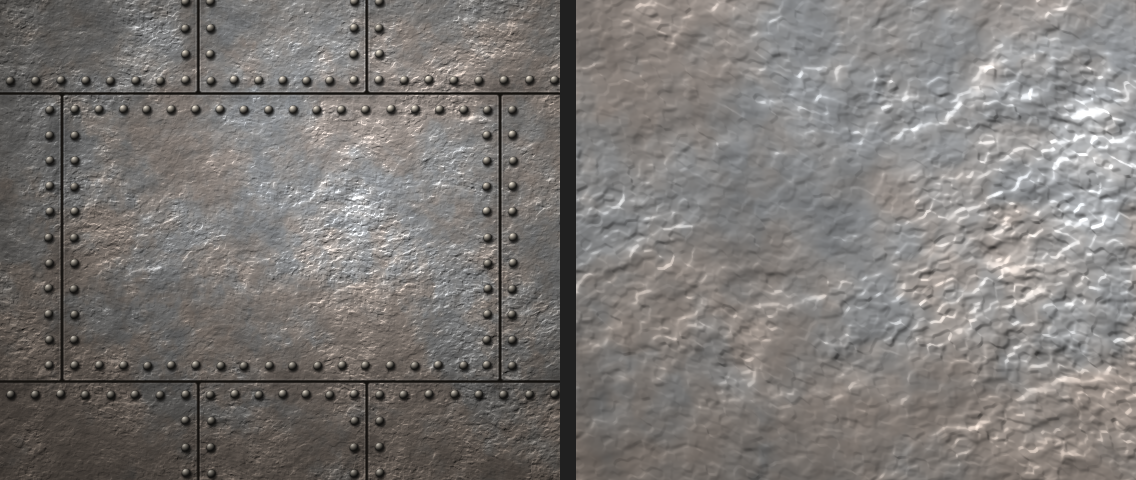
Left, the full canvas; right, a detail of the centre.
Give the GLSL for this texture, as a Shadertoy shader.

```glsl
// Riveted steel plates in staggered rows, with dented, rust-stained metal.

#define ROW_BASE 0.1758               // height of the lower seam
#define ROW_HEIGHT 0.5143
#define WIDE_SEAMS vec2(0.1107, 0.893)
#define NARROW_SEAMS vec2(0.354, 0.655)
#define SEAM_HALF 0.0021
#define RIVET_RADIUS 0.0076
#define RIVET_PITCH vec2(0.0438, 0.046)
#define DENT_DEPTH 2.5
#define STAIN 0.42
#define LIGHT_CENTER vec2(0.59, 0.59)
#define LIGHT_SPREAD vec2(0.56, 0.47)

const vec3 LIGHT_DIR = vec3(-0.40, 0.59, 0.70);
const vec3 SEAM_COLOR = vec3(0.080, 0.070, 0.060);
const vec3 RIVET_COLOR = vec3(0.70, 0.67, 0.62);
const vec3 RUST_TINT = vec3(1.10, 0.96, 0.87);
const vec3 STEEL_TINT = vec3(0.95, 1.00, 1.06);

vec2 hash2(vec2 p) {
    p = vec2(dot(p, vec2(127.1, 311.7)), dot(p, vec2(269.5, 183.3)));
    return fract(sin(p) * 43758.5);
}

// Smooth cellular noise: random cell heights blended by distance.
float cellNoise(vec2 p) {
    vec2 cell = floor(p), f = p - cell;
    float sum = 0.0, total = 0.0;
    for (int y = -1; y <= 1; y++)
    for (int x = -1; x <= 1; x++) {
        vec2 o = vec2(x, y);
        vec2 h = hash2(cell + o);
        vec2 d = o + h - f;
        float w = exp(-7.0 * dot(d, d));
        sum += w * fract(h.x * 7.3 + h.y * 13.7);
        total += w;
    }
    return sum / total;
}

float layered(vec2 p, int octaves, float gain) {
    float sum = 0.0, total = 0.0, amp = 1.0;
    for (int i = 0; i < octaves; i++) {
        sum += amp * cellNoise(p);
        total += amp;
        amp *= gain;
        p = mat2(1.6, 1.2, -1.2, 1.6) * p + 17.3;
    }
    return sum / total;
}

// Signed distance to a plate outline with rounded corners.
float plateDistance(vec2 q, vec2 halfSize) {
    float corner = 0.007;
    vec2 d = abs(q) - halfSize + corner;
    return length(max(d, 0.0)) + min(max(d.x, d.y), 0.0) - corner;
}

// Center of the closest rivet along the plate border.
vec2 nearestRivet(vec2 q, vec2 h, bool hasRows) {
    vec2 count = round(2.0 * h / RIVET_PITCH);
    vec2 gap = 2.0 * h / count;
    vec2 grid = clamp(round((q + h) / gap), vec2(0.0), count) * gap - h;
    vec2 side = vec2(q.x < 0.0 ? -h.x : h.x, q.y < 0.0 ? -h.y : h.y);
    vec2 column = vec2(side.x, grid.y), row = vec2(grid.x, side.y);
    bool useRow = hasRows && distance(q, row) < distance(q, column);
    return useRow ? row : column;
}

void mainImage(out vec4 fragColor, in vec2 fragCoord) {
    vec2 p = fragCoord / iResolution.x;
    float px = 1.0 / iResolution.x;

    // Plate layout: wide plates in even rows, narrow ones in odd rows.
    float row = floor((p.y - ROW_BASE) / ROW_HEIGHT);
    bool wide = mod(row, 2.0) < 0.5;
    vec2 seams = wide ? WIDE_SEAMS : NARROW_SEAMS;
    float column = step(seams.x, p.x) + step(seams.y, p.x);
    vec2 span = column < 0.5 ? vec2(seams.x - 0.58, seams.x)
              : column < 1.5 ? seams : vec2(seams.y, seams.y + 0.58);
    vec2 halfSize = 0.5 * vec2(span.y - span.x, ROW_HEIGHT);
    vec2 center = vec2(0.5 * (span.x + span.y), ROW_BASE + (row + 0.5) * ROW_HEIGHT);
    vec2 q = p - center;
    float edge = plateDistance(q, halfSize) + SEAM_HALF;

    // Broad light pool, cloudy wear and fine mottling.
    vec2 away = (p - LIGHT_CENTER) / LIGHT_SPREAD;
    float glow = exp(-dot(away, away));
    float cloud = layered(p * 8.0 + 3.1, 5, 0.75);
    float patches = layered(p * 5.5 + 41.7, 5, 0.75);
    float tone = mix(0.225, 0.605, glow) * (1.0 + 0.55 * (cloud - 0.5));
    tone *= 0.97 + 0.06 * hash2(vec2(row, column) + 5.0).x;

    // Shallow dents, lit from the upper left, deeper in some areas.
    vec2 warped = p + 0.004 * sin(p.yx * vec2(37.0, 29.0));
    vec2 dentPos = warped * vec2(26.0, 34.0);
    vec2 lightStep = 0.002 * normalize(LIGHT_DIR.xy) * vec2(26.0, 34.0);
    float slope = layered(dentPos, 4, 0.7) - layered(dentPos + lightStep, 4, 0.7);
    float rough = 0.6 + 0.8 * smoothstep(0.35, 0.65, cloud);
    tone *= 1.0 + DENT_DEPTH * rough * slope;
    tone += 0.10 * glow * smoothstep(0.06, 0.12, slope * rough);

    // Warm rust low and left, cool steel elsewhere.
    vec3 metal = tone * mix(vec3(1.04, 1.0, 0.95), vec3(1.0), glow);
    float rust = smoothstep(0.38, 0.68, patches + 0.22 * (0.45 - p.y) + 0.06 * (0.5 - p.x));
    float cool = smoothstep(0.48, 0.70, 1.0 - patches) * smoothstep(0.1, 0.5, glow);
    metal *= mix(vec3(1.0), RUST_TINT, STAIN * rust);
    metal *= mix(vec3(1.0), STEEL_TINT, STAIN * cool);

    // Grimy border, bright rim and dark seam.
    metal *= 1.0 - 0.18 * exp(edge / 0.012);
    metal += 0.10 * (0.3 + glow) * smoothstep(0.002, 0.0, abs(edge + 0.002));
    vec3 color = mix(metal, SEAM_COLOR, smoothstep(-px, px, edge));

    // Domed rivets with slight misplacement and a cast shadow.
    vec2 inset = vec2(0.0225, wide ? 0.0286 : 0.0234);
    bool hasRows = !wide || column == 1.0;
    vec2 rivet = nearestRivet(q, halfSize - inset, hasRows);
    vec2 seed = hash2(floor((rivet + center) * 300.0));
    vec2 d = q - rivet - 0.0026 * (seed - 0.5);
    float shadow = smoothstep(1.6, 0.7, length(d - vec2(0.0014, -0.0024)) / RIVET_RADIUS);
    color *= 1.0 - 0.65 * shadow;
    vec2 n = d / RIVET_RADIUS;
    vec3 normal = vec3(n, sqrt(max(1.0 - dot(n, n), 0.0)));
    float lit = max(dot(normal, LIGHT_DIR), 0.0);
    float shade = (0.14 + 0.95 * pow(lit, 1.5)) * (0.62 + 0.45 * glow) * (0.9 + 0.2 * seed.y);
    vec3 dome = RIVET_COLOR * shade + 0.18 * pow(lit, 14.0);
    color = mix(color, dome, smoothstep(px, -px, length(d) - RIVET_RADIUS));

    fragColor = vec4(clamp(color, 0.0, 1.0), 1.0);
}
```
